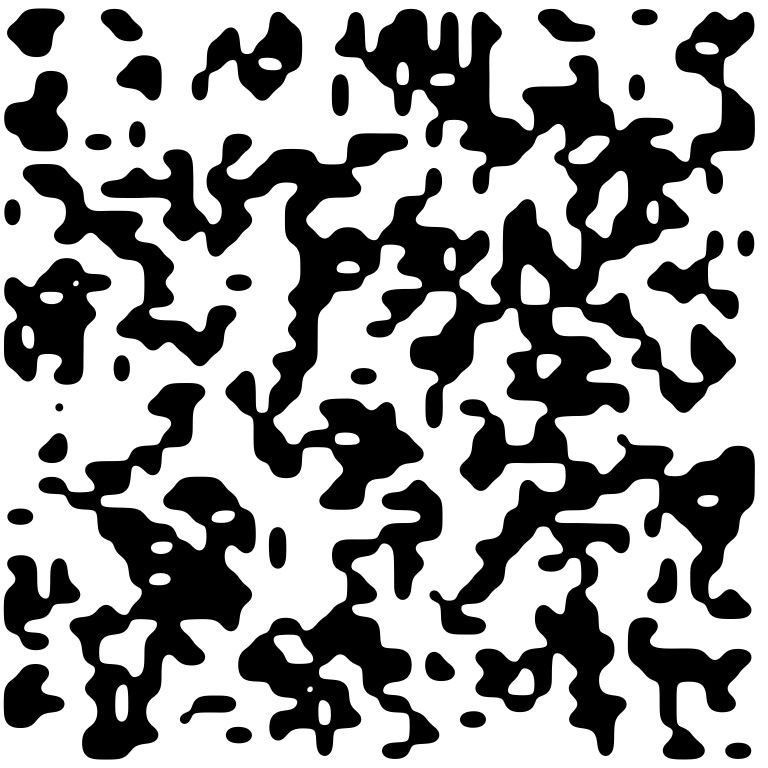
Reproduce this texture procedurally as a Shadertoy shader.

```glsl
// Black rounded blobs on white: a random grid of cells, blurred and cut at a threshold.

const float CELLS_ACROSS = 49.2;            // canvas height in cells, margins included
const float BOARD_CELLS  = 48.0;            // cells per side that may be inked
const vec2  BOARD_MARGIN = vec2(0.3, 0.6);  // blank left and bottom margin, in cells
const float INK_CHANCE   = 0.43;            // share of cells inked at first
const float DOT_CHANCE   = 0.05;            // share of lone cells kept as small dots
const float BLUR         = 0.48;            // standard deviation of the blur, in cells
const float THRESHOLD    = 0.45;            // blurred ink above this becomes black
const vec3  INK   = vec3(0.0);
const vec3  PAPER = vec3(1.0);

float hash(vec2 p) {
    return fract(sin(dot(p, vec2(127.1, 311.7))) * 43758.5453);
}

// 1 where the random grid is inked, 0 outside the board
float rawCell(vec2 id) {
    bool inside = all(greaterThanEqual(id, vec2(0.0)))
               && all(lessThan(id, vec2(BOARD_CELLS)));
    return inside && hash(id + 3.7) < INK_CHANCE ? 1.0 : 0.0;
}

// Inked cells without an edge neighbour are dropped, save for a few dots
float cell(vec2 id) {
    float ink = rawCell(id);
    if (ink < 0.5) return 0.0;
    vec2 e = vec2(1.0, 0.0);
    float neighbours = rawCell(id + e) + rawCell(id - e)
                     + rawCell(id + e.yx) + rawCell(id - e.yx);
    return neighbours > 0.5 || hash(id + 91.3) < DOT_CHANCE ? 1.0 : 0.0;
}

// Cumulative normal distribution (tanh approximation)
float normalCdf(float z) {
    return 0.5 + 0.5 * tanh(0.7979 * (z + 0.0447 * z * z * z));
}

// Blurred profile of a unit-wide cell at distance d from its centre
float blurredBox(float d) {
    return normalCdf((d + 0.5) / BLUR) - normalCdf((d - 0.5) / BLUR);
}

// Grid of cells after the blur
float inkField(vec2 p) {
    vec2 base = floor(p);
    vec2 local = p - base - 0.5;
    float sum = 0.0;
    for (int j = -2; j <= 2; j++) {
        float rowWeight = blurredBox(local.y - float(j));
        for (int i = -2; i <= 2; i++) {
            float weight = rowWeight * blurredBox(local.x - float(i));
            sum += weight * cell(base + vec2(i, j));
        }
    }
    return sum;
}

void mainImage(out vec4 fragColor, in vec2 fragCoord) {
    vec2 p = fragCoord / iResolution.y * CELLS_ACROSS - BOARD_MARGIN;
    float field = inkField(p);

    // Threshold with an edge about one pixel wide
    float slope = max(length(vec2(dFdx(field), dFdy(field))), 1e-4);
    float coverage = clamp((field - THRESHOLD) / slope + 0.5, 0.0, 1.0);

    fragColor = vec4(mix(PAPER, INK, coverage), 1.0);
}
```
